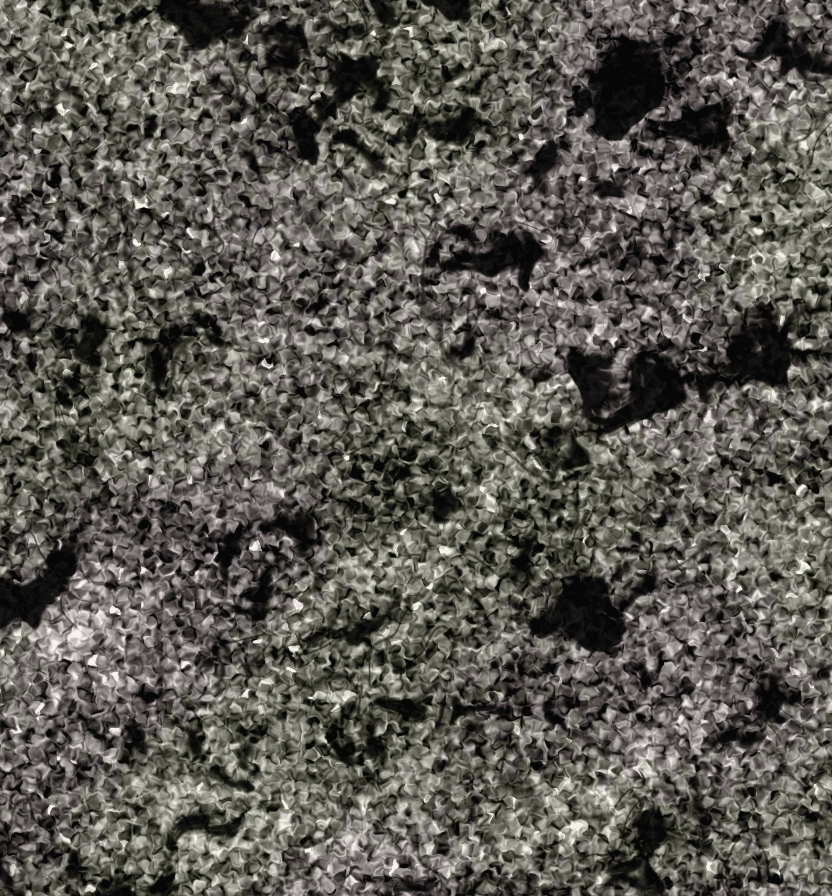
A WebGL 2 fragment shader for this texture:

```glsl
#version 300 es
precision highp float;
// Rough, grainy volcanic rock with shadowed ledges, pits and bright crystal flecks.

uniform vec2 u_resolution;
out vec4 fragColor;

const vec2 LIGHT_DIR = vec2(-0.28, 0.96);
const mat2 OCTAVE_TURN = mat2(0.8, 0.6, -0.6, 0.8);

vec2 hash2(vec2 cell) {
    vec3 q = fract(cell.xyx * vec3(0.1031, 0.1030, 0.0973));
    q += dot(q, q.yzx + 33.33);
    return fract((q.xx + q.yz) * q.zy);
}

float cornerSlope(vec2 cell, vec2 corner, vec2 f) {
    return dot(hash2(cell + corner) * 2.0 - 1.0, f - corner);
}

// Gradient noise scaled to zero mean and unit deviation.
float noise(vec2 p) {
    vec2 i = floor(p), f = p - i;
    vec2 w = f * f * f * (f * (f * 6.0 - 15.0) + 10.0);
    float low = mix(cornerSlope(i, vec2(0, 0), f), cornerSlope(i, vec2(1, 0), f), w.x);
    float high = mix(cornerSlope(i, vec2(0, 1), f), cornerSlope(i, vec2(1, 1), f), w.x);
    return 5.7 * mix(low, high, w.y);
}

// Rock height: octaves of noise, drawn out along rising ledges.
float surface(vec2 p) {
    vec2 q = mat2(0.91, -0.42, 0.42, 0.91) * p * vec2(4.6, 5.2) + 7.3;
    float height = 0.0, amplitude = 0.87;
    for (int octave = 0; octave < 5; octave++) {
        height += amplitude * noise(q);
        q = OCTAVE_TURN * q * 2.03 + 11.7;
        amplitude *= 0.52;
    }
    return height;
}

// How far the rock towards the light rises above the light ray.
float castShadow(vec2 p, float height, float steepness) {
    float lift = 0.0;
    for (int i = 1; i <= 10; i++) {
        float reach = 0.0008 * float(i * i) + 0.002;
        lift = max(lift, surface(p + LIGHT_DIR * reach) - height - steepness * reach);
    }
    return smoothstep(0.02, 0.42, lift);
}

// Softly bounded crystals: x is brightness, y a second random value.
vec2 crystals(vec2 p) {
    vec2 cell = floor(p), total = vec2(0.0);
    float weightSum = 0.0;
    for (int y = -1; y <= 1; y++) {
        for (int x = -1; x <= 1; x++) {
            vec2 id = cell + vec2(x, y);
            vec2 offset = id + hash2(id) - p;
            float weight = exp(-11.0 * dot(offset, offset));
            total += weight * hash2(id + 57.0);
            weightSum += weight;
        }
    }
    return total / weightSum;
}

// Dark winding cracks between clumps.
float crevice(vec2 p, float width) {
    return 1.0 - smoothstep(0.0, width, abs(noise(p)));
}

// Warm grey, drifting between olive and mauve.
vec3 stoneColour(float tone, float drift) {
    vec3 olive = vec3(0.012, 0.010, -0.038);
    vec3 mauve = vec3(0.022, -0.005, -0.007);
    vec3 tint = mix(olive, mauve, smoothstep(-1.3, 1.3, drift));
    return vec3(tone) + tint * smoothstep(0.0, 0.25, tone);
}

void main() {
    vec2 p = gl_FragCoord.xy / u_resolution.y;
    vec2 warp = vec2(noise(p * 17.0), noise(p * 17.0 + 40.0));
    vec2 rock = p + 0.007 * warp;

    // Large relief and its shadows
    float roughness = noise(p * 2.6 + 21.0);
    float height = surface(rock);
    float relief = height - surface(rock + LIGHT_DIR * 0.004);
    float shadow = castShadow(rock, height, 29.0 - 5.0 * roughness);
    float cracks = crevice(rock * 21.0 + 5.0, 0.35)
                 * smoothstep(-0.3, 1.2, noise(p * 9.0 + 63.0));

    // Fine grain
    vec2 grainPoint = p + 0.0016 * vec2(noise(p * 95.0), noise(p * 95.0 + 80.0));
    vec2 crystal = crystals(grainPoint * 128.0);
    float grain = 2.9 * (crystal.x - 0.5)
                + 0.50 * noise(grainPoint * 74.0 + 9.0)
                + 0.48 * noise(grainPoint * 185.0 + 31.0);

    // Brightness
    float tone = 0.375 + 0.165 * grain + 0.55 * relief + 0.035 * noise(p * 6.0 + 90.0);
    tone *= (1.0 - 0.86 * shadow) * (1.0 - 0.55 * cracks);
    float fleck = smoothstep(0.90, 0.98, crystal.y) * smoothstep(0.45, 0.8, crystal.x);
    tone += 0.33 * fleck * (1.0 - shadow);
    tone = clamp(tone, 0.025, 0.95);

    float drift = noise(p * 3.4 + 15.0) + 0.45 * noise(p * 60.0 + 27.0);
    fragColor = vec4(clamp(stoneColour(tone, drift), 0.0, 1.0), 1.0);
}
```
